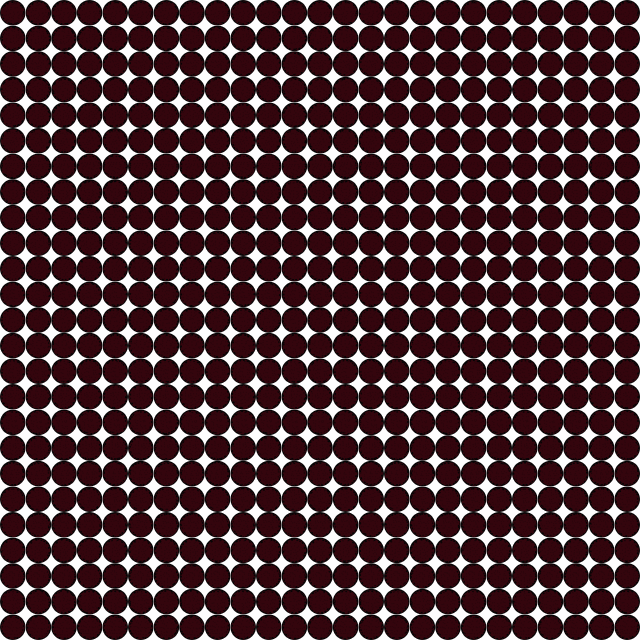
Give the GLSL for this pattern, as a WebGL 1 fragment shader.

```glsl
precision highp float;

uniform vec2 u_resolution;

const float REPEATS = 25.0;        // discs across and down
const float DISC_RADIUS = 0.498;   // in cell units
const float FILL_RADIUS = 0.460;
const vec2 FILL_SHIFT = vec2(0.0, -0.010);
const float RIM_WOBBLE = 0.006;
const float CHIP_GRAIN = 9.0;      // chips per cell width
const float CHIP_SIZE = 0.34;
const float CHIP_DEPTH = 0.065;    // how far chips reach in from the rim
const float MOTTLE = 0.14;
const float COLUMN_DRIFT = 0.35;
const vec3 GAP_COLOR = vec3(0.995, 0.992, 0.995);
const vec3 RIM_COLOR = vec3(0.025, 0.015, 0.018);
const vec3 FILL_COLOR = vec3(0.204, 0.020, 0.052);
const float TAU = 6.2831853;

vec2 hash2(vec2 p) {
  vec2 q = vec2(dot(p, vec2(127.1, 311.7)), dot(p, vec2(269.5, 183.3)));
  return fract(sin(q) * 4375.85);
}

// Distance to the nearest scattered point
float cellular(vec2 p) {
  vec2 base = floor(p);
  float nearest = 2.0;
  for (int y = -1; y <= 1; y++) {
    for (int x = -1; x <= 1; x++) {
      vec2 corner = base + vec2(float(x), float(y));
      nearest = min(nearest, length(corner + hash2(corner) - p));
    }
  }
  return nearest;
}

// Antialiased coverage of a signed distance
float coverage(float dist, float pixel) {
  return clamp(0.5 - dist / pixel, 0.0, 1.0);
}

void main() {
  vec2 grid = gl_FragCoord.xy / u_resolution * REPEATS;
  vec2 cell = mod(floor(grid), REPEATS);
  vec2 p = fract(grid) - 0.5;
  float pixel = REPEATS / min(u_resolution.x, u_resolution.y);

  // Wear changes by row and drifts periodically along each row
  vec2 drift = COLUMN_DRIFT * sin(TAU * cell.x / REPEATS * vec2(3.0, 5.0));
  vec2 wear = hash2(vec2(cell.y, 7.0)) * 20.0 + drift;

  // Uneven inner edge of the rim
  vec2 fillPoint = p - FILL_SHIFT;
  float angle = atan(fillPoint.y, fillPoint.x);
  float wobble = sin(angle * 3.0 + wear.x) + 0.6 * sin(angle * 7.0 + wear.y);
  float fillDist = length(fillPoint) - FILL_RADIUS - RIM_WOBBLE * wobble;

  // Chips along the rim and faint mottling inside
  float spots = cellular(p * CHIP_GRAIN + wear);
  float chip = coverage((spots - CHIP_SIZE) / CHIP_GRAIN, pixel)
             * coverage(-fillDist - CHIP_DEPTH, pixel);
  float shade = 1.0 - MOTTLE * (1.0 - smoothstep(0.1, 0.4, spots));

  vec3 color = mix(RIM_COLOR, FILL_COLOR * shade,
                   coverage(fillDist, pixel) * (1.0 - chip));
  color = mix(GAP_COLOR, color, coverage(length(p) - DISC_RADIUS, pixel));
  gl_FragColor = vec4(color, 1.0);
}
```
